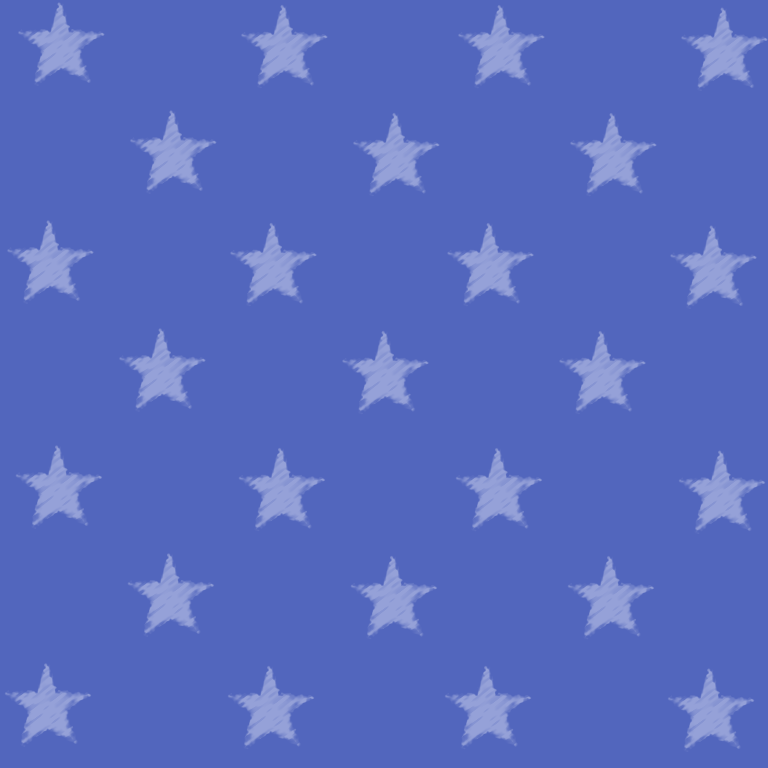
Write a Shadertoy shader that draws this pattern.

```glsl
// Staggered rows of pale, chalk-brushed five-pointed stars on a plain blue ground.

const vec3 GROUND = vec3(0.322, 0.400, 0.741);
const vec3 CHALK = vec3(0.585, 0.632, 0.846);

// Layout, in canvas units
const int ROWS = 7;
const int COLUMNS = 4;
const vec2 FIRST_STAR = vec2(0.0794, 0.9362);
const vec2 COLUMN_STEP = vec2(0.2865, -0.0017);
const vec2 ODD_COLUMN_SHIFT = vec2(0.0039, -0.0016);
const vec2 HALF_ROW_STEP = vec2(0.1458, -0.1406);
const vec2 ROW_PAIR_STEP = vec2(-0.0016, -0.2884);
const vec2 ODD_PAIR_SHIFT = vec2(-0.0126, 0.0046);

// Star, in units of its height above the centre
const float STAR_SIZE = 0.0586;
const float TIP_ROUNDING = 0.02;
const float EDGE_SOFTNESS = 0.035;
const float EDGE_ROUGHNESS = 0.07;
const float STROKE_ANGLE = 0.65;
const vec2 STROKE_FREQUENCY = vec2(4.0, 17.0);
const float BODY_WEAR = 0.22;
const float RIM_WEAR = 0.65;
const float RIM_WIDTH = 0.15;

const int CORNERS = 10;
const vec2 OUTLINE[CORNERS] = vec2[CORNERS](
    vec2(-0.02, 1.00), vec2(0.18, 0.38), vec2(0.91, 0.34), vec2(0.38, 0.02),
    vec2(0.60, -0.70), vec2(0.00, -0.40), vec2(-0.56, -0.76), vec2(-0.40, 0.00),
    vec2(-0.91, 0.36), vec2(-0.22, 0.38));

float hash(vec2 p) {
    return fract(sin(dot(p, vec2(127.1, 311.7))) * 43758.5453);
}

float noise(vec2 p) {
    vec2 cell = floor(p);
    vec2 f = fract(p);
    f = f * f * (3.0 - 2.0 * f);
    return mix(mix(hash(cell), hash(cell + vec2(1.0, 0.0)), f.x),
               mix(hash(cell + vec2(0.0, 1.0)), hash(cell + vec2(1.0, 1.0)), f.x), f.y);
}

// Signed distance to the hand-cut star, negative inside
float starDistance(vec2 p) {
    float nearest = 1e6;
    float side = 1.0;
    for (int i = 0; i < CORNERS; i++) {
        vec2 a = OUTLINE[i];
        vec2 b = OUTLINE[(i + 1) % CORNERS];
        vec2 edge = b - a;
        vec2 w = p - a;
        vec2 gap = w - edge * clamp(dot(w, edge) / dot(edge, edge), 0.0, 1.0);
        nearest = min(nearest, dot(gap, gap));
        bool crosses = (a.y > p.y) != (b.y > p.y);
        if (crosses && p.x < a.x + edge.x * w.y / edge.y) side = -side;
    }
    return side * sqrt(nearest) - TIP_ROUNDING;
}

vec2 starCentre(int row, int column) {
    int pair = row / 2;
    return FIRST_STAR
        + float(column) * COLUMN_STEP + float(column % 2) * ODD_COLUMN_SHIFT
        + float(row % 2) * HALF_ROW_STEP
        + float(pair) * ROW_PAIR_STEP + float(pair % 2) * ODD_PAIR_SHIFT;
}

// Opacity of the brushed chalk at a point relative to a star centre
float chalkCover(vec2 p, float pixel) {
    float c = cos(STROKE_ANGLE);
    float s = sin(STROKE_ANGLE);
    vec2 along = vec2(c * p.x + s * p.y, c * p.y - s * p.x);
    float stroke = noise(along * STROKE_FREQUENCY + 31.0);
    float grain = noise(p * 16.0 + 7.0);

    float d = starDistance(p) + (grain - 0.5) * EDGE_ROUGHNESS;
    float softness = max(EDGE_SOFTNESS, pixel);
    float shape = 1.0 - smoothstep(-softness, softness, d);

    // Thin chalk along the underside and out on the side arms
    float rim = smoothstep(-RIM_WIDTH, 0.0, d);
    float thin = max(smoothstep(-0.05, -0.4, p.y), smoothstep(0.25, 0.6, abs(p.x)));
    float wear = BODY_WEAR * smoothstep(0.5, 0.85, stroke)
               + RIM_WEAR * rim * thin * smoothstep(0.15, 0.7, stroke);
    return shape * (1.0 - min(wear, 0.75));
}

void mainImage(out vec4 fragColor, in vec2 fragCoord) {
    vec2 uv = fragCoord / iResolution.xy;

    // Offset to the nearest star
    vec2 offset = vec2(9.0);
    for (int row = 0; row < ROWS; row++) {
        for (int column = 0; column < COLUMNS; column++) {
            vec2 candidate = uv - starCentre(row, column);
            if (dot(candidate, candidate) < dot(offset, offset)) offset = candidate;
        }
    }

    float pixel = 1.0 / (iResolution.y * STAR_SIZE);
    float cover = chalkCover(offset / STAR_SIZE, pixel);
    fragColor = vec4(mix(GROUND, CHALK, cover), 1.0);
}
```
